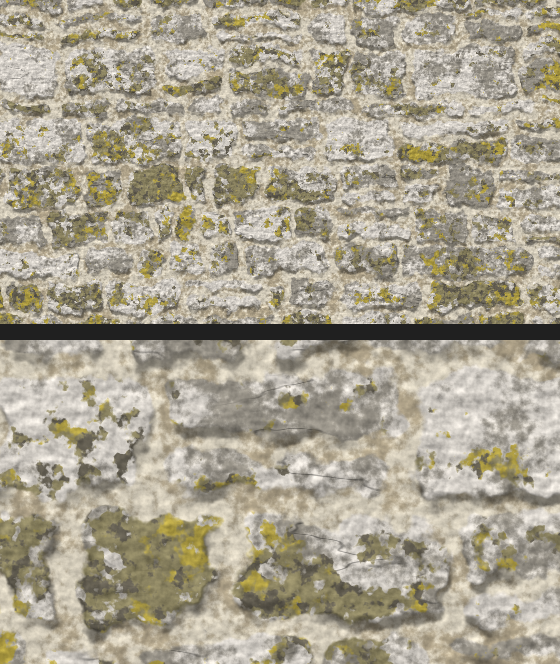
Top: the whole. Bottom: its middle third, enlarged.
Reproduce this texture procedurally as a WebGL 2 fragment shader.

```glsl
#version 300 es
precision highp float;

uniform vec2 u_resolution;
out vec4 fragColor;

struct Stone {
    float dist;  // signed distance to the outline, negative inside
    vec2 id;
};

float hash(vec2 p) {
    vec3 q = fract(p.xyx * vec3(0.1031, 0.1030, 0.0973));
    q += dot(q, q.yzx + 33.33);
    return fract((q.x + q.y) * q.z);
}

float cornerSlope(vec2 cell, vec2 offset) {
    float angle = 6.2832 * hash(cell + 200.0);
    return dot(vec2(cos(angle), sin(angle)), offset);
}

float gradientNoise(vec2 p) {
    vec2 i = floor(p), f = fract(p), e = vec2(1, 0);
    vec2 w = f * f * f * (f * (f * 6.0 - 15.0) + 10.0);
    float low = mix(cornerSlope(i, f), cornerSlope(i + e, f - e), w.x);
    float high = mix(cornerSlope(i + e.yx, f - e.yx), cornerSlope(i + 1.0, f - 1.0), w.x);
    return 1.4 * mix(low, high, w.y);
}

float fbm(vec2 p) {
    float sum = 0.0, amplitude = 0.5;
    for (int i = 0; i < 4; i++) {
        sum += amplitude * gradientNoise(p);
        p = mat2(1.6, 1.2, -1.2, 1.6) * p + 7.3;
        amplitude *= 0.55;
    }
    return sum;
}

// Irregular one-dimensional divisions, shared by courses and joints
float jointAt(float i, float seed) {
    return i + 0.6 * (hash(vec2(i + 50.0, seed)) - 0.5);
}

float divisionIndex(float x, float seed) {
    float k = floor(x);
    if (x < jointAt(k, seed)) return k - 1.0;
    return x > jointAt(k + 1.0, seed) ? k + 1.0 : k;
}

Stone findStone(vec2 p) {
    // Wavy courses and ragged outlines
    p.y += 0.025 * gradientNoise(p * 1.7);
    p += 0.045 * vec2(fbm(p * 8.0), fbm(p * 8.0 + 31.0));

    float row = divisionIndex(p.y * 8.2, 7.0);
    float density = mix(3.2, 5.2, hash(vec2(row + 9.0, 3.0)));
    float shift = 10.0 * hash(vec2(row + 9.0, 5.0));
    float seed = row + 40.0;
    float column = divisionIndex(p.x * density + shift, seed);
    vec2 id = vec2(column, row) + 60.0;
    vec2 lo = vec2((jointAt(column, seed) - shift) / density, jointAt(row, 7.0) / 8.2);
    vec2 hi = vec2((jointAt(column + 1.0, seed) - shift) / density, jointAt(row + 1.0, 7.0) / 8.2);

    // Some blocks break into thin slabs or a narrow pair
    float kind = hash(id + 0.5);
    vec2 middle = mix(lo, hi, 0.32 + 0.36 * hash(id + 2.7));
    if (kind < 0.28) {
        if (p.y < middle.y) hi.y = middle.y;
        else { lo.y = middle.y; id += 0.37; }
    } else if (kind > 0.8) {
        if (p.x < middle.x) hi.x = middle.x;
        else { lo.x = middle.x; id += 0.61; }
    }

    float gap = 0.008 + 0.009 * hash(id + 8.1);
    vec2 q = abs(p - 0.5 * (lo + hi)) - 0.5 * (hi - lo) + gap + 0.016;
    float box = length(max(q, 0.0)) + min(max(q.x, q.y), 0.0) - 0.016;
    return Stone(box, id);
}

float relief(vec2 p) {
    return fbm(p * 38.0) + 0.6 * fbm(p * vec2(14, 48) + 5.0);
}

void main() {
    vec2 p = gl_FragCoord.xy / u_resolution.y;
    Stone stone = findStone(p);
    float grain = fbm(p * 34.0);
    float fine = fbm(p * 85.0 + 13.0);
    float dist = stone.dist + 0.014 * grain;
    float inside = smoothstep(0.003, -0.003, dist);

    // Sandy mortar
    vec3 mortar = mix(vec3(0.69, 0.64, 0.54), vec3(0.82, 0.79, 0.72),
        smoothstep(-0.35, 0.15, fbm(p * 16.0 + 3.0) + 0.6 * fine));

    // Weathered limestone, paler on some blocks
    float tone = 1.1 * fbm(p * 13.0 + 21.0) + 0.5 * fine + 0.6 * (hash(stone.id + 4.3) - 0.42);
    vec3 rock = mix(vec3(0.57, 0.55, 0.51), vec3(0.82, 0.80, 0.77), smoothstep(-0.25, 0.25, tone));
    float crack = smoothstep(0.035, 0.0, abs(fbm(p * vec2(5, 20) + 44.0)));
    rock *= 1.0 - 0.3 * crack * smoothstep(0.0, 0.25, fbm(p * 6.0 + 70.0));

    // Lichen: olive crust, yellow blooms and dark pits
    float cover = 0.7 * (hash(stone.id + 1.9) - 0.46) + 0.9 * fbm(p * 6.0 + 15.0);
    cover += 1.1 * grain + 0.4 * fine - 0.16 * smoothstep(-0.022, 0.0, dist);
    float crust = smoothstep(-0.06, 0.13, cover);
    float bloom = fbm(p * 8.0 + 52.0) + 0.8 * fbm(p * 42.0 + 27.0);
    float pits = fbm(p * 52.0 + 9.0) + 0.4 * fbm(p * 10.0 + 81.0);
    vec3 lichen = mix(vec3(0.51, 0.48, 0.34), vec3(0.66, 0.59, 0.22), smoothstep(0.02, 0.26, bloom));
    lichen = mix(lichen, vec3(0.35, 0.33, 0.28), smoothstep(0.0, 0.2, pits - 0.5 * max(bloom, 0.0)));
    rock = mix(rock, lichen, 0.92 * crust);

    // Daylight from above, with shade under each block
    vec3 color = mix(mortar, rock, inside);
    float above = findStone(p + vec2(-0.003, 0.011)).dist + 0.014 * grain;
    float shade = smoothstep(0.004, -0.006, above) * smoothstep(-0.007, 0.002, dist);
    color *= 1.0 - 0.42 * shade * smoothstep(-0.3, 0.15, fbm(p * 11.0 + 62.0));
    float slope = relief(p) - relief(p + vec2(-0.002, 0.004));
    color *= 1.0 + mix(0.28, 0.42, inside) * slope + 0.22 * fine;
    fragColor = vec4(clamp(color, 0.0, 1.0), 1.0);
}
```
